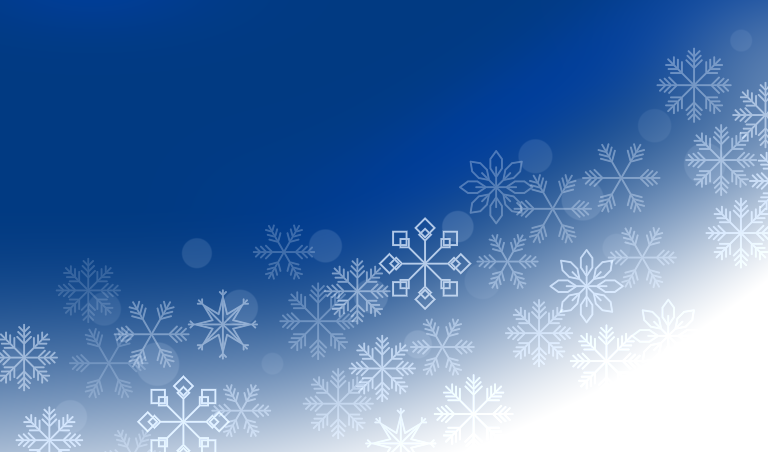
This background is drawn by a Shadertoy shader. Its source:

```glsl
// Winter background: blue fading to white along a rising band of snowflakes and soft discs.
#define DEEP_BLUE vec3(0.005, 0.228, 0.51)
#define BRIGHT_BLUE vec3(0.0, 0.245, 0.62)
#define CORNER_GREY vec3(0.36, 0.50, 0.69)
#define SNOW_WHITE vec3(1.0)
#define FLAKE_TINT vec3(0.86, 0.92, 1.0)
#define LINE_HALF_WIDTH 0.0021
#define FLAKES_PER_ROW 12
#define FLAKE_ROWS 3
#define ROW_GAP 0.188
#define DISCS 18

const float TAU = 6.2831853;

// Sine-free hash, two values in 0..1
vec2 hash22(vec2 p) {
    vec3 q = fract(p.xyx * vec3(0.1031, 0.1030, 0.0973));
    q += dot(q, q.yzx + 33.33);
    return fract((q.xx + q.yz) * q.zy);
}

float segment(vec2 p, vec2 a, vec2 b) {
    vec2 pa = p - a, ba = b - a;
    return length(pa - ba * clamp(dot(pa, ba) / dot(ba, ba), 0.0, 1.0));
}

float diamond(vec2 p, float radius) {
    return abs(abs(p.x) + abs(p.y) - radius) * 0.7071;
}

// Fold the plane into one mirrored arm lying along +x
vec2 foldArms(vec2 p, float arms) {
    float sector = TAU / arms;
    float angle = atan(p.y, p.x + 1e-6);
    angle = abs(mod(angle + 0.5 * sector, sector) - 0.5 * sector);
    return length(p) * vec2(cos(angle), sin(angle));
}

// Distances to unit-radius flake line work
float fernFlake(vec2 p, float arms, float inner) {
    vec2 q = foldArms(p, arms);
    float d = segment(q, vec2(0.0), vec2(1.0, 0.0));
    for (int k = 0; k < 3; k++) {
        float f = float(k) * 0.5;
        float root = mix(inner, 0.78, f), reach = mix(0.21, 0.15, f);
        d = min(d, segment(q, vec2(root, 0.0), vec2(root + reach, reach)));
    }
    return d;
}

float diamondFlake(vec2 p) {
    vec2 q = foldArms(p, 8.0);
    float d = segment(q, vec2(0.0), vec2(0.52, 0.0));
    d = min(d, diamond(q - vec2(0.64, 0.0), 0.13));
    d = min(d, diamond(q - vec2(0.79, 0.0), 0.21));
    return min(d, segment(q, vec2(0.90, 0.10), vec2(1.04, -0.04)));
}

float petalFlake(vec2 p) {
    vec2 q = foldArms(p, 8.0);
    float d = segment(q, vec2(0.0), vec2(0.55, 0.0));
    d = min(d, segment(q, vec2(0.28, 0.0), vec2(0.52, 0.16)));
    d = min(d, segment(q, vec2(0.52, 0.16), vec2(0.78, 0.16)));
    return min(d, segment(q, vec2(0.78, 0.16), vec2(1.0, 0.0)));
}

float starFlake(vec2 p) {
    vec2 q = foldArms(p, 8.0);
    float d = segment(q, vec2(0.30, 0.125), vec2(0.80, 0.0));
    d = min(d, segment(q, vec2(0.0), vec2(1.0, 0.0)));
    return min(d, segment(q, vec2(0.86, 0.0), vec2(0.95, 0.09)));
}

// Height of the top row of the rising band
float bandHeight(float t) { return 0.237 + 0.133 * t + 0.42 * t * t; }

vec3 background(vec2 uv) {
    float fadeTop = 0.54 + 0.5 * smoothstep(0.33, 1.03, uv.x);
    float fadeEnd = -0.23 + 0.25 * uv.x + 0.36 * uv.x * uv.x * uv.x;
    float depth = clamp((fadeTop - uv.y) / (fadeTop - fadeEnd), 0.0, 1.0);
    float white = mix(pow(depth, 1.5), pow(smoothstep(0.0, 1.0, depth), 1.35), 0.5);
    float ridge = 0.85 * exp(-pow((uv.y - fadeTop + 0.03) / 0.15, 2.0)) * smoothstep(0.15, 0.65, uv.x);
    vec2 topLeft = (uv - vec2(0.12, 1.03)) / vec2(0.16, 0.10);
    vec3 color = mix(DEEP_BLUE, BRIGHT_BLUE, max(ridge, 0.75 * exp(-dot(topLeft, topLeft))));
    vec2 corner = (uv - vec2(1.03, 0.88)) / vec2(0.15, 0.18);
    color = mix(color, CORNER_GREY, 0.7 * exp(-dot(corner, corner)));
    return mix(color, SNOW_WHITE, white);
}

void mainImage(out vec4 fragColor, in vec2 fragCoord) {
    vec2 p = fragCoord / iResolution.y;
    float aspect = iResolution.x / iResolution.y;
    float px = 1.0 / iResolution.y;
    vec3 color = background(fragCoord / iResolution.xy);

    // Soft translucent discs scattered about the band
    for (int i = 0; i < DISCS; i++) {
        vec2 h = hash22(vec2(float(i) + 4.0, 17.0));
        float t = (float(i) + 0.2 + 0.6 * h.x) / float(DISCS);
        float lift = mix(-0.20, 0.17, fract(float(i) * 0.618 + 0.45));
        float radius = mix(0.02, 0.048, h.y);
        float d = length(p - vec2(t * aspect, bandHeight(t) + lift)) - radius;
        color = mix(color, FLAKE_TINT, mix(0.05, 0.16, h.x) * (1.0 - smoothstep(-px, px, d)));
    }

    // Rows of flakes, every third one lifted and fainter; form follows place in the row
    for (int row = 0; row < FLAKE_ROWS; row++)
    for (int i = 0; i < FLAKES_PER_ROW; i++) {
        vec2 h = hash22(vec2(float(i) + 1.0, float(row) * 7.0 + 3.0));
        float t = 0.026 + 0.0875 * float(i) + 0.03 * float(row);
        bool lifted = i % 3 == 1;
        vec2 center = vec2(t * aspect, bandHeight(t) - ROW_GAP * float(row) + (lifted ? 0.105 : -0.03));
        center += (h - 0.5) * 0.03;
        bool ornate = i + 4 * row == 6;
        bool petal = i - row == 7;
        float radius = ornate ? 0.1 : petal ? 0.08 : mix(0.062, 0.086, h.y);
        vec2 q = (p - center) / radius;
        if (dot(q, q) > 1.3) continue;
        float d = ornate ? diamondFlake(q)
                : petal ? petalFlake(q)
                : i - row == 3 && row != 1 ? starFlake(q)
                : fernFlake(q, h.x < 0.5 ? 6.0 : 8.0, mix(0.36, 0.5, h.y));
        float ink = 1.0 - smoothstep(-0.6 * px, 0.6 * px, d * radius - LINE_HALF_WIDTH);
        float strength = ornate ? 0.78 : lifted ? mix(0.15, 0.42, t) : mix(0.32, 0.62, h.x);
        color = mix(color, FLAKE_TINT + 0.1 * float(row), ink * strength);
    }
    fragColor = vec4(clamp(color, 0.0, 1.0), 1.0);
}
```
